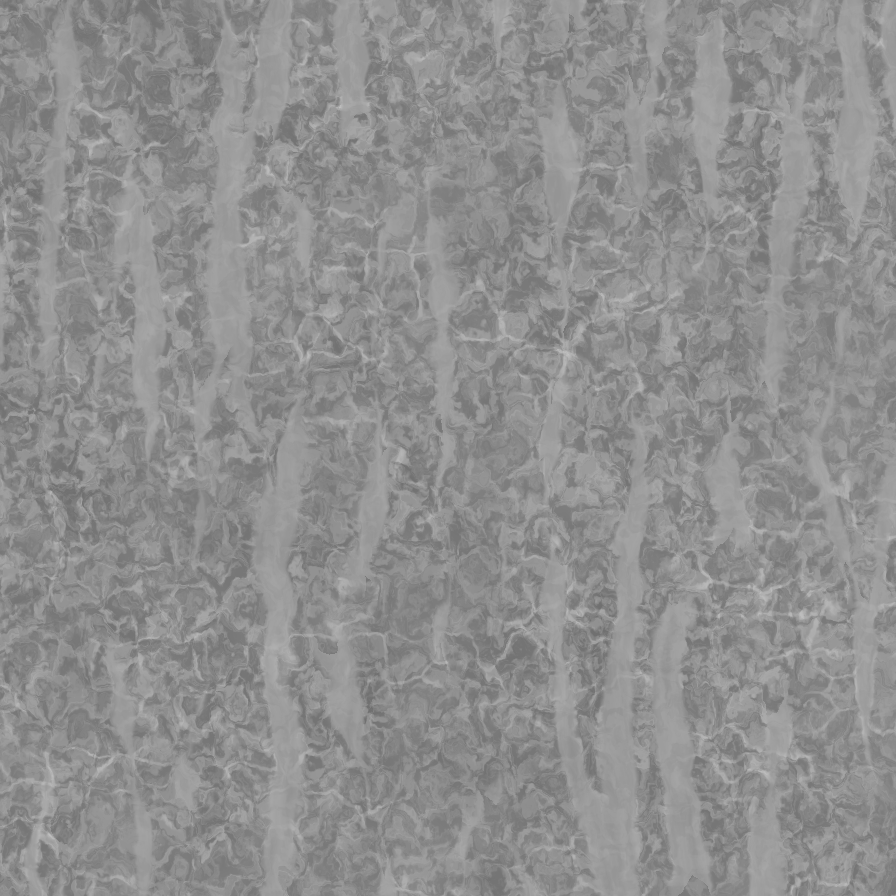
Write a three.js fragment shader that draws this texture map.

```glsl
#define PLATE_TONE 0.548
#define GROOVE_TONE 0.617
#define GRAIN_CONTRAST 0.105
#define CRACK_GAIN 0.085
#define RIM_GAIN 0.05
#define PLATE_CELLS vec2(12.5, 3.6)
#define CRACK_CELLS vec2(19.0, 25.0)
#define GRAIN_SCALE 105.0
#define GROOVE_WIDTH 0.27

varying vec2 vUv;

vec2 hash2(vec2 p) {
  return fract(sin(vec2(dot(p, vec2(127.1, 311.7)), dot(p, vec2(269.5, 183.3)))) * 43758.5);
}

float valueNoise(vec2 p) {
  vec2 i = floor(p), f = fract(p);
  f = f * f * (3.0 - 2.0 * f);
  float low = mix(hash2(i).x, hash2(i + vec2(1.0, 0.0)).x, f.x);
  float high = mix(hash2(i + vec2(0.0, 1.0)).x, hash2(i + 1.0).x, f.x);
  return mix(low, high, f.y);
}

float layered(vec2 p) {
  float sum = 0.0, weight = 0.533;
  for (int i = 0; i < 4; i++) {
    sum += weight * valueNoise(p);
    p = mat2(0.96, 0.28, -0.28, 0.96) * p * 2.03 + 17.3;
    weight *= 0.5;
  }
  return sum;
}

// Distance to the nearest cell border; bias pushes level borders away
float cellBorder(vec2 p, float bias) {
  vec2 base = floor(p), f = fract(p);
  vec2 nearest = vec2(0.0);
  float best = 9.0;
  for (int y = -1; y <= 1; y++) {
    for (int x = -1; x <= 1; x++) {
      vec2 cell = vec2(float(x), float(y));
      vec2 toSeed = cell + hash2(base + cell) - f;
      float d = dot(toSeed, toSeed);
      if (d < best) { best = d; nearest = toSeed; }
    }
  }
  float border = 9.0;
  for (int y = -2; y <= 2; y++) {
    for (int x = -2; x <= 2; x++) {
      vec2 cell = vec2(float(x), float(y));
      vec2 toSeed = cell + hash2(base + cell) - f;
      vec2 gap = toSeed - nearest;
      if (dot(gap, gap) > 0.0001) {
        vec2 normal = normalize(gap);
        float d = dot(0.5 * (nearest + toSeed), normal);
        border = min(border, d + bias * normal.y * normal.y);
      }
    }
  }
  return border;
}

void main() {
  vec2 uv = vUv;

  // Bent coordinates with ragged detail
  vec2 bend = vec2(layered(uv * vec2(8.0, 5.0)), layered(uv * vec2(9.0, 11.0) + 31.0)) - 0.5;
  vec2 ragged = vec2(layered(uv * vec2(48.0, 30.0) + 5.0), layered(uv * 45.0 + 63.0)) - 0.5;
  vec2 bent = uv + bend * vec2(0.06, 0.08) + ragged * vec2(0.016, 0.02);

  // Long smooth grooves between the plates
  float swell = smoothstep(0.3, 0.72, layered(uv * vec2(11.0, 4.5) + 12.0));
  float width = GROOVE_WIDTH * swell;
  float border = cellBorder(bent * PLATE_CELLS, 0.45);
  float groove = 1.0 - smoothstep(width - 0.05, width + 0.03, border);
  float streaks = layered(bent * vec2(130.0, 17.0)) - 0.5;

  // Pitted grain on the plates
  vec2 grainUv = uv * GRAIN_SCALE + ragged * 5.0;
  float pits = smoothstep(0.3, 0.7, layered(grainUv)) - 0.5;
  float flecks = 1.0 - smoothstep(0.0, 0.13, abs(layered(grainUv * 0.62 + 40.0) - 0.5));
  float patches = layered(uv * vec2(24.0, 15.0) + 80.0) - 0.5;
  float grainAmount = 0.7 + 1.2 * (layered(uv * 13.0 + 52.0) - 0.25);
  float plate = PLATE_TONE + grainAmount * (GRAIN_CONTRAST * pits + 0.04 * (flecks - 0.4));
  plate += 0.06 * patches;

  // Thin pale cracks, mostly across the plates
  vec2 crackUv = uv + bend * 0.05 + ragged * vec2(0.025, 0.022);
  float crackLine = cellBorder(crackUv * CRACK_CELLS, 0.0);
  float crackMask = smoothstep(0.46, 0.66, layered(uv * vec2(15.0, 21.0) + 97.0));
  float crack = (1.0 - smoothstep(0.02, 0.085, crackLine)) * crackMask;

  // Bright broken rims along the grooves
  float rimOffset = (border - width) / 0.035;
  float rimMask = smoothstep(0.42, 0.68, layered(uv * vec2(19.0, 12.0) + 21.0));
  float rim = exp(-rimOffset * rimOffset) * rimMask;

  float grooveTone = GROOVE_TONE + 0.075 * streaks + 0.02 * pits + 0.04 * patches;
  float tone = mix(plate, grooveTone, groove * 0.92);
  tone += CRACK_GAIN * crack * (1.0 - 0.7 * groove) + RIM_GAIN * rim;
  tone += 0.05 * (layered(uv * vec2(7.0, 4.0) + 140.0) - 0.5);
  gl_FragColor = vec4(vec3(clamp(tone, 0.44, 0.77)), 1.0);
}
```
